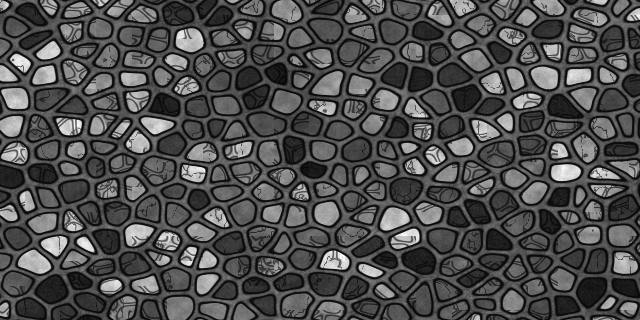
Write a Shadertoy shader that draws this texture.

```glsl
// Irregular grey cobblestones with black outlines, mottled grout and faint ghost lines.
#define ROWS 14.0          // stone rows over the canvas height
#define STRETCH 1.3        // stone width over height
#define JITTER 0.82        // irregularity of the layout
#define ROUNDING 15.0      // higher gives sharper corners
#define GROUT 0.065        // half width of the joints
#define OUTLINE 0.078      // width of the black rim
#define GROUT_TONE 0.36
#define INK 0.045
#define DARK_STONE 0.10
#define LIGHT_STONE 0.80
#define GHOST 0.6          // strength of the overlaid lines

float hash(vec2 p) {
    return fract(sin(dot(p, vec2(127.1, 311.7))) * 43758.5453);
}

float valueNoise(vec2 p) {
    vec2 i = floor(p), f = fract(p);
    f = f * f * (3.0 - 2.0 * f);
    return mix(mix(hash(i), hash(i + vec2(1, 0)), f.x),
               mix(hash(i + vec2(0, 1)), hash(i + vec2(1, 1)), f.x), f.y);
}

float fbm(vec2 p) {
    float sum = 0.0, amp = 0.5;
    for (int i = 0; i < 4; i++) {
        sum += amp * valueNoise(p);
        p = p * 2.03 + 17.3;
        amp *= 0.5;
    }
    return sum / 0.9375;
}

// Stone centre: staggered rows plus random offset
vec2 site(vec2 cell) {
    vec2 offset = vec2(hash(cell), hash(cell + 57.3)) - 0.5;
    return cell + 0.5 + vec2(0.5 * mod(cell.y, 2.0) - 0.25, 0.0) + JITTER * offset;
}

// Returns rounded distance to the stone border and the stone's cell
vec3 cobbles(vec2 p) {
    vec2 home = floor(p), nearest = home;
    float best = 1e5;
    for (int y = -2; y <= 2; y++)
    for (int x = -2; x <= 2; x++) {
        vec2 cell = home + vec2(x, y);
        vec2 d = site(cell) - p;
        if (dot(d, d) < best) { best = dot(d, d); nearest = cell; }
    }
    vec2 centre = site(nearest);
    float sum = 0.0;
    for (int y = -2; y <= 2; y++)
    for (int x = -2; x <= 2; x++) {
        if (x == 0 && y == 0) continue;
        vec2 other = site(nearest + vec2(x, y));
        float edge = dot(0.5 * (centre + other) - p, normalize(other - centre));
        sum += exp(-ROUNDING * edge);
    }
    return vec3(-log(sum) / ROUNDING, nearest);
}

// Thin line where a value passes zero
float stroke(float value, float width, float blur) {
    return 1.0 - smoothstep(width - blur, width + blur, abs(value));
}

void mainImage(out vec4 fragColor, in vec2 fragCoord) {
    vec2 uv = fragCoord / iResolution.y;
    float blur = 0.6 * ROWS / iResolution.y;
    vec2 p = uv * ROWS / vec2(STRETCH, 1.0);
    p += 0.12 * (vec2(valueNoise(uv * 22.0), valueNoise(uv * 22.0 + 40.0)) - 0.5);

    // Surface textures
    float clouds = fbm(uv * 4.0 + 5.0);
    float mottle = fbm(uv * 38.0);
    float grain = valueNoise(uv * 230.0) - 0.5;

    // Stones
    vec3 stone = cobbles(p);
    float tone = mix(DARK_STONE, LIGHT_STONE, hash(stone.yz + 11.9));
    tone *= 0.78 + 0.44 * mottle;
    tone += 0.06 * grain;

    // Ghost lines and flat shifts inside rectangular patches
    vec2 block = floor(uv * vec2(9.0, 13.0) + vec2(0.3, 0.6));
    float patchOn = step(0.55, hash(block + 3.7));
    vec3 ghost = cobbles(p * 1.25 + vec2(31.4, 17.8));
    float lines = stroke(ghost.x - GROUT, 0.035, blur * 1.25);
    float scratch = fbm(uv * vec2(19.0, 13.0) + 8.0) - 0.5;
    float scratched = step(0.5, hash(stone.yz + 71.3));
    lines = max(lines * patchOn, scratched * stroke(scratch, 0.012, 0.012));
    float ghostTone = mix(0.8, 1.15, hash(ghost.yz + 5.1));
    tone *= mix(1.0, ghostTone, patchOn) * (1.0 - GHOST * lines);

    // Grout, darker beside the rims
    float grout = GROUT_TONE * (0.65 + 0.7 * mottle) + 0.09 * grain;
    grout *= 1.0 - 0.25 * smoothstep(0.0, GROUT, stone.x);
    grout *= 1.0 - 0.3 * GHOST * lines;

    // Layers: grout, rim, stone
    float rim = GROUT + 0.02 * (mottle - 0.5);
    float shade = mix(grout, INK, smoothstep(rim - blur, rim + blur, stone.x));
    float face = rim + OUTLINE;
    shade = mix(shade, tone, smoothstep(face - blur, face + blur, stone.x));
    shade *= 0.75 + 0.5 * clouds;

    fragColor = vec4(vec3(clamp(shade, 0.0, 1.0)), 1.0);
}
```
